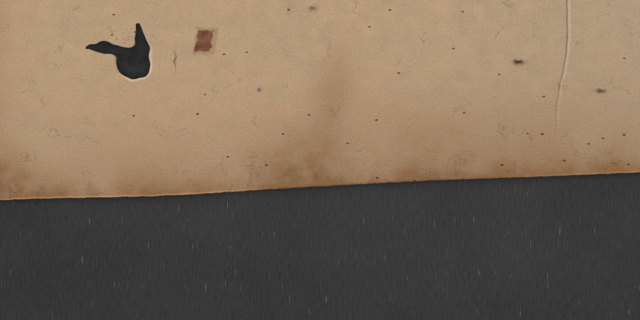
This texture is drawn by a WebGL 1 fragment shader. Its source:

```glsl
precision highp float;
// Aged, torn parchment with a hole and stains lying over dark woven cloth.
uniform vec2 u_resolution;

vec2 hash2(vec2 p) {
  p = vec2(dot(p, vec2(127.1, 311.7)), dot(p, vec2(269.5, 183.3)));
  return fract(sin(p) * 43758.55);
}

// Gradient noise, roughly -0.7 to 0.7
float noise(vec2 p) {
  vec2 i = floor(p), f = fract(p);
  vec2 u = f * f * f * (f * (f * 6.0 - 15.0) + 10.0);
  vec2 e = vec2(1.0, 0.0);
  float a = dot(hash2(i) * 2.0 - 1.0, f);
  float b = dot(hash2(i + e.xy) * 2.0 - 1.0, f - e.xy);
  float c = dot(hash2(i + e.yx) * 2.0 - 1.0, f - e.yx);
  float d = dot(hash2(i + e.xx) * 2.0 - 1.0, f - e.xx);
  return mix(mix(a, b, u.x), mix(c, d, u.x), u.y);
}

float fbm(vec2 p) {
  float sum = 0.0, amp = 0.6;
  for (int i = 0; i < 5; i++) {
    sum += amp * noise(p);
    p = mat2(1.6, 1.2, -1.2, 1.6) * p + 7.3;
    amp *= 0.55;
  }
  return sum;
}

float capsule(vec2 p, vec2 a, vec2 b, float ra, float rb) {
  vec2 pa = p - a, ba = b - a;
  float h = clamp(dot(pa, ba) / dot(ba, ba), 0.0, 1.0);
  return length(pa - ba * h) - mix(ra, rb, h);
}

float smin(float a, float b, float k) {
  float h = max(k - abs(a - b), 0.0) / k;
  return min(a, b) - h * h * k * 0.25;
}

float blob(vec2 p, vec2 center, vec2 size) {
  vec2 q = (p - center) / size;
  return exp(-dot(q, q));
}

// Signed distance to the hole: a rounded body with two tapering tears
float holeDistance(vec2 p) {
  p += 0.006 * vec2(noise(p * 38.0), noise(p * 38.0 + 9.0));
  float d = capsule(p, vec2(0.409, 0.803), vec2(0.426, 0.795), 0.045, 0.043);
  d = smin(d, capsule(p, vec2(0.431, 0.922), vec2(0.444, 0.846), 0.006, 0.024), 0.025);
  d = smin(d, capsule(p, vec2(0.275, 0.851), vec2(0.325, 0.853), 0.006, 0.016), 0.012);
  return smin(d, capsule(p, vec2(0.325, 0.853), vec2(0.382, 0.837), 0.015, 0.014), 0.02);
}

float lowerEdge(float x) {
  float tear = 0.0025 * noise(vec2(x * 22.0, 3.0)) + 0.0018 * noise(vec2(x * 75.0, 8.0));
  float bow = 0.009 * exp(-pow((x - 0.52) / 0.3, 2.0)) - 0.003 * exp(-pow((x - 1.36) / 0.25, 2.0));
  return 0.375 + 0.043 * x - bow + tear;
}

vec3 cloth(vec2 p) {
  float weave = noise(p * vec2(210.0, 32.0)) + 0.6 * noise(p * vec2(190.0, 120.0));
  float fleck = smoothstep(0.33, 0.6, noise(p * vec2(130.0, 24.0) + 40.0));
  float tone = 0.218 + 0.035 * weave + 0.10 * fleck + 0.03 * fbm(p * 4.0);
  tone += 0.014 * blob(p, vec2(1.35, 0.3), vec2(0.8, 0.22));
  return tone * vec3(1.0, 1.0, 1.005);
}

vec3 paper(vec2 p, float d) {
  float cloud = fbm(p * 5.0), mottle = fbm(p * vec2(17.0, 22.0) + 11.0);
  vec3 col = mix(vec3(0.73, 0.625, 0.50), vec3(0.705, 0.615, 0.505), smoothstep(1.1, 2.0, p.x));
  // Browning towards the torn edge and in soft stains
  float age = 0.62 * exp(-d / 0.13) + 0.25 * exp(-d / 0.03);
  age += 0.32 * blob(p, vec2(0.97, 0.49), vec2(0.13, 0.11));
  age += 0.28 * blob(p, vec2(1.04 + 0.12 * (p.y - 0.7), 0.70), vec2(0.06, 0.14));
  age += 0.30 * blob(p, vec2(0.0, 0.43), vec2(0.10, 0.09));
  age += 0.14 * blob(p, vec2(1.42, 0.57), vec2(0.35, 0.13));
  age += 0.15 * exp(-p.x / 0.05) + 0.08;
  age *= 1.0 + 1.1 * cloud + 0.8 * mottle;
  col = mix(col, vec3(0.53, 0.395, 0.28), clamp(age, 0.0, 1.0));
  col *= 1.0 + 0.11 * mottle + 0.07 * cloud + 0.06 * noise(p * 150.0) + 0.035 * noise(p * vec2(90.0, 230.0));
  // Fine broken wrinkles
  float vein = 1.0 - smoothstep(0.0, 0.025, abs(fbm(p * 9.0 + 31.0)));
  col *= 1.0 - 0.10 * vein * smoothstep(0.05, 0.4, noise(p * 13.0) + 0.25 * exp(-d * 8.0));
  // Sparse scattered specks
  vec2 cell = floor(p * 15.0), seed = hash2(cell + 5.0);
  vec2 q = fract(p * 15.0) - 0.25 - 0.5 * seed;
  float speck = 1.0 - smoothstep(0.03, 0.10, length(q * vec2(1.0, 1.5)) + 0.05 * noise(p * 90.0));
  col *= 1.0 - 0.38 * speck * step(0.84, hash2(cell + 19.0).x);
  // Larger marks, a small scratch and a blue dot
  vec2 w = p + 0.008 * vec2(noise(p * 65.0), noise(p * 65.0 + 4.0));
  float mark = blob(w, vec2(1.622, 0.805), vec2(0.014, 0.007)) + 0.7 * blob(w, vec2(1.878, 0.716), vec2(0.015, 0.006));
  mark += 0.6 * blob(w, vec2(0.977, 0.974), vec2(0.012, 0.007)) + 0.5 * blob(w, vec2(0.547, 0.812), vec2(0.003, 0.025));
  col = mix(col, vec3(0.29, 0.20, 0.15), min(mark, 0.9));
  col = mix(col, vec3(0.30, 0.34, 0.38), 0.8 * blob(p, vec2(0.81, 0.719), vec2(0.006)));
  // Reddish scab with a pale surround
  vec2 s = w - vec2(0.642, 0.872);
  s.x -= 0.18 * s.y;
  float halo = max(abs(s.x) - 0.034, abs(s.y) - 0.042);
  float scab = max(abs(s.x + 0.005) - 0.025, abs(s.y + 0.001) - 0.034) + 0.008 * noise(p * 45.0);
  col = mix(col, vec3(0.61, 0.51, 0.41), 0.65 * (1.0 - smoothstep(-0.003, 0.004, halo)));
  vec3 rust = vec3(0.46, 0.29, 0.21) * (1.0 + 0.5 * fbm(p * 45.0));
  col = mix(col, rust, 0.9 * (1.0 - smoothstep(-0.005, 0.004, scab)));
  // Bent vertical crease fading downwards
  float bend = 1.772 - 0.035 * smoothstep(0.88, 0.64, p.y) + 0.004 * noise(vec2(p.y * 25.0, 2.0));
  float fade = smoothstep(0.5, 0.88, p.y), offset = p.x - bend;
  col *= 1.0 - 0.20 * fade * exp(-pow(offset / 0.003, 2.0));
  return col + 0.07 * fade * exp(-pow((offset - 0.007) / 0.004, 2.0));
}

void main() {
  vec2 p = gl_FragCoord.xy / u_resolution.y;
  float aa = 1.0 / u_resolution.y;
  float d = p.y - lowerEdge(p.x), hole = holeDistance(p);
  vec3 sheet = paper(p, max(d, 0.0));
  // Frayed rims: pale on the left edge and around the lower right of the hole
  float rim = exp(-pow((d - 0.003) / 0.003, 2.0));
  sheet += rim * mix(vec3(0.13, 0.09, 0.05), vec3(-0.03), smoothstep(0.6, 1.0, p.x) - 0.6 * smoothstep(1.4, 1.8, p.x));
  float lit = smoothstep(-0.03, 0.06, p.x - p.y + 0.39);
  sheet += 0.13 * lit * exp(-pow((hole - 0.003) / 0.004, 2.0));
  // Contact shadows on the cloth
  vec3 under = cloth(p) * (1.0 - 0.35 * exp(min(d, 0.0) / 0.010));
  vec3 pit = vec3(0.175, 0.18, 0.175) * (1.0 + 0.45 * fbm(p * 30.0)) * (1.0 - 0.3 * exp(min(hole, 0.0) / 0.008));
  vec3 col = mix(pit, sheet, smoothstep(-aa, aa, hole));
  gl_FragColor = vec4(mix(under, col, smoothstep(-aa, aa, d)), 1.0);
}
```
